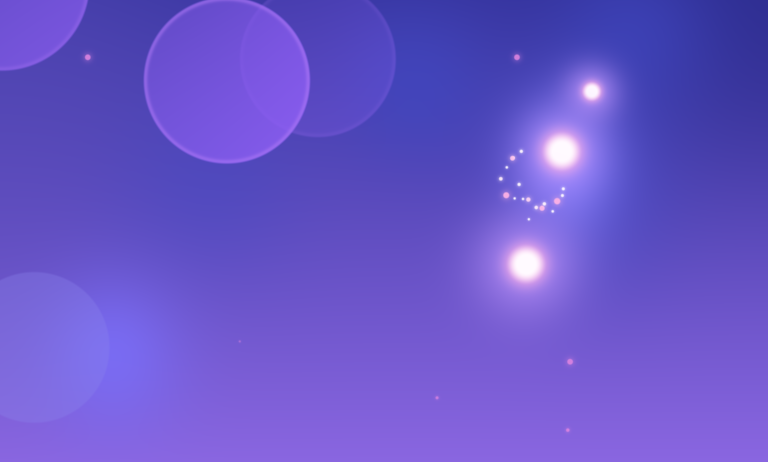
This background is drawn by a Shadertoy shader. Its source:

```glsl
// Violet dusk gradient with soft bokeh discs, three glowing orbs and fine sparkles.

// Lengths are in canvas heights, origin at the lower left.
const vec3 SKY_TOP = vec3(0.22, 0.21, 0.63);
const vec3 SKY_BOTTOM = vec3(0.54, 0.40, 0.88);
const vec3 CORNER_SHADE = vec3(0.16, 0.16, 0.53);
const vec3 DEEP_BLUE = vec3(0.25, 0.28, 0.76);
const vec3 PERIWINKLE = vec3(0.48, 0.44, 0.99);
const vec3 HALO_BLUE = vec3(0.52, 0.49, 0.99);
const vec3 HALO_VIOLET = vec3(0.76, 0.59, 1.00);
const vec3 DISC_VIOLET = vec3(0.56, 0.37, 0.96);
const vec3 DISC_RIM = vec3(0.68, 0.47, 0.96);
const vec3 PINK = vec3(1.00, 0.70, 0.90);
const vec3 SPARK_PINK = vec3(0.87, 0.52, 0.88);
const vec3 WHITE = vec3(1.00, 0.98, 1.00);

const int CLUSTER_COUNT = 18;
const vec2 CLUSTER_CENTER = vec2(1.167, 0.602);
const vec2 CLUSTER_RADII = vec2(0.040, 0.085);
const vec2 CLUSTER_ARC = vec2(1.9, 6.1);

float hash(float n) {
    return fract(sin(n * 127.1 + 11.7) * 4375.5);
}

float glow(vec2 p, vec2 center, vec2 radius) {
    vec2 q = (p - center) / radius;
    return exp(-dot(q, q));
}

// Antialiased disc coverage, with a soft edge in canvas units.
float disc(vec2 p, vec2 center, float radius, float soft) {
    float edge = max(soft, 1.0 / iResolution.y);
    return 1.0 - smoothstep(-edge, edge, length(p - center) - radius);
}

// Translucent disc that grows stronger to the lower right, with a thin rim.
vec3 bokeh(vec3 col, vec2 p, vec2 center, float radius, float fill, float rim) {
    float inside = disc(p, center, radius, 0.003);
    float slope = dot(p - center, vec2(0.7, -0.5)) / radius;
    float ring = exp(-pow((length(p - center) - radius + 0.004) / 0.005, 2.0));
    col = mix(col, DISC_VIOLET, inside * fill * (1.0 + 0.35 * slope));
    return mix(col, DISC_RIM, inside * ring * rim);
}

// White core inside a pink fringe and a violet halo.
vec3 orb(vec3 col, vec2 p, vec2 center, float radius, float halo) {
    float d = length(p - center) / radius;
    col = mix(col, HALO_VIOLET, 0.75 * glow(p, center, vec2(halo)));
    col = mix(col, PINK, exp(-d * d * d));
    return mix(col, WHITE, 1.0 - smoothstep(0.40, 1.0, d));
}

vec3 spark(vec3 col, vec2 p, vec2 center, float radius, vec3 tint, float strength) {
    col = mix(col, tint, 0.4 * strength * glow(p, center, vec2(radius * 1.7)));
    return mix(col, tint, strength * disc(p, center, radius, radius * 0.35));
}

vec3 background(vec2 p, float aspect) {
    vec3 col = mix(SKY_BOTTOM, SKY_TOP, clamp(p.y, 0.0, 1.0));
    col = mix(col, CORNER_SHADE, 0.6 * glow(p, vec2(aspect, 1.0), vec2(0.45, 0.40)));
    col = mix(col, vec3(0.40, 0.33, 0.76), 0.35 * glow(p, vec2(0.0, 0.9), vec2(0.50)));
    col = mix(col, DEEP_BLUE, 0.65 * glow(p, vec2(0.90, 0.82), vec2(0.17)));
    col = mix(col, DEEP_BLUE, 0.60 * glow(p, vec2(1.37, 0.93), vec2(0.17)));
    col = mix(col, DEEP_BLUE, 0.35 * glow(p, vec2(0.45, 0.60), vec2(0.20)));
    return mix(col, PERIWINKLE, 0.75 * glow(p, vec2(0.245, 0.235), vec2(0.145, 0.16)));
}

vec3 sparkles(vec3 col, vec2 p) {
    // Crescent of tiny lights between the large orbs.
    for (int i = 0; i < CLUSTER_COUNT; i++) {
        float n = float(i);
        float angle = mix(CLUSTER_ARC.x, CLUSTER_ARC.y, (n + hash(n)) / float(CLUSTER_COUNT));
        float reach = mix(CLUSTER_RADII.x, CLUSTER_RADII.y, hash(n + 31.0));
        vec2 center = CLUSTER_CENTER + reach * vec2(cos(angle), sin(angle));
        float size = mix(0.0022, 0.0075, pow(hash(n + 67.0), 2.0));
        vec3 tint = mix(WHITE, PINK, smoothstep(0.003, 0.006, size));
        col = spark(col, p, center, size, tint, 0.9);
    }
    // Lone sparks: an upper pair, a lower right pair and a faint pair.
    for (int i = 0; i < 2; i++) {
        float n = float(i);
        col = spark(col, p, vec2(0.190 + 0.929 * n, 0.876), 0.0060, SPARK_PINK, 0.85);
        col = spark(col, p, vec2(1.234 - 0.005 * n, 0.217 - 0.148 * n),
                    0.0060 - 0.0025 * n, SPARK_PINK, 0.85);
        col = spark(col, p, vec2(0.946 - 0.427 * n, 0.139 + 0.122 * n),
                    0.0030 - 0.0010 * n, SPARK_PINK, 0.7 - 0.3 * n);
    }
    return col;
}

void mainImage(out vec4 fragColor, in vec2 fragCoord) {
    vec2 p = fragCoord / iResolution.y;
    vec3 col = background(p, iResolution.x / iResolution.y);

    // Bokeh discs
    col = bokeh(col, p, vec2(0.688, 0.872), 0.169, 0.20, 0.10);
    col = bokeh(col, p, vec2(0.491, 0.826), 0.180, 0.62, 0.50);
    col = bokeh(col, p, vec2(0.004, 1.037), 0.190, 0.50, 0.25);
    col = mix(col, vec3(0.54, 0.51, 0.92), 0.35 * disc(p, vec2(0.074, 0.248), 0.163, 0.003));

    // Blue haze behind the orbs
    col = mix(col, DEEP_BLUE, 0.55 * glow(p, vec2(1.27, 0.62), vec2(0.19, 0.24)));
    col = mix(col, HALO_BLUE, 0.85 * glow(p, vec2(1.225, 0.635), vec2(0.115, 0.155)));

    // Orbs and sparkles
    col = orb(col, p, vec2(1.281, 0.802), 0.023, 0.058);
    col = orb(col, p, vec2(1.216, 0.672), 0.046, 0.085);
    col = orb(col, p, vec2(1.139, 0.428), 0.046, 0.110);
    fragColor = vec4(sparkles(col, p), 1.0);
}
```
